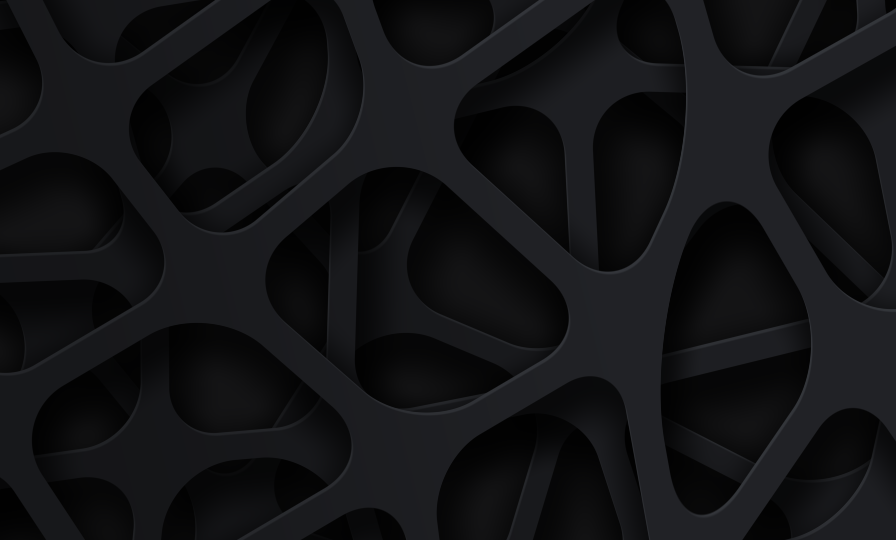
This background is drawn by a WebGL 1 fragment shader. Its source:

```glsl
precision highp float;
// Dark stacked lattices: each layer is a sheet pierced by rounded four-sided holes.
// The holes come from a jittered skewed grid; every sheet casts a soft shadow
// on those below and catches a thin light on the rims that face up and left.

uniform vec2 u_resolution;

#define LAYERS 3
#define BAR_HALF_WIDTH 0.030
#define JITTER 0.46
#define SHADOW_BLUR 0.085
#define SHADOW_STRENGTH 0.68
#define SHADOW_SHIFT vec2(0.012, -0.036)
#define RIM_SHIFT vec2(-0.0035, 0.0060)
#define FLOOR_COLOR vec3(0.077, 0.077, 0.082)
#define BAR_COLOR vec3(0.122, 0.126, 0.141)
#define RIM_COLOR vec3(0.190, 0.198, 0.216)
#define GRID_RIGHT vec2(0.37, 0.31)
#define GRID_UP vec2(-0.24, 0.39)

float hash(vec2 p) {
  return fract(sin(dot(p, vec2(127.1, 311.7))) * 43758.5453);
}

// Jittered grid corner in canvas units
vec2 corner(vec2 id, float seed) {
  vec2 key = id + seed * 17.0;
  vec2 offset = vec2(hash(key), hash(key + 53.7)) - 0.5;
  vec2 g = id + JITTER * offset;
  return g.x * GRID_RIGHT + g.y * GRID_UP;
}

// Squared intrusion of p into the fillet band along the edge a-b
float intrusion(vec2 p, vec2 a, vec2 b, float reach) {
  vec2 e = normalize(b - a);
  vec2 q = p - a;
  float inside = e.x * q.y - e.y * q.x;
  float g = max(reach - inside, 0.0);
  return g * g;
}

// Depth into the nearest hole: positive in holes, negative on the bars
float holeDepth(vec2 p, float layer) {
  float angle = layer < 0.5 ? -0.38 : (layer < 1.5 ? 0.46 : 0.0);
  float c = cos(angle), s = sin(angle);
  p = mat2(c, s, -s, c) * p + vec2(3.17, 1.43) * (layer + 1.0);

  vec2 a = GRID_RIGHT, b = GRID_UP;
  mat2 toGrid = mat2(b.y, -a.y, -b.x, a.x) / (a.x * b.y - a.y * b.x);
  vec2 home = floor(toGrid * p);
  float halfWidth = BAR_HALF_WIDTH * (0.76 + 0.12 * layer);
  float depth = -1.0;
  for (int j = -1; j <= 1; j++) {
    for (int i = -1; i <= 1; i++) {
      vec2 id = home + vec2(float(i), float(j));
      vec2 v00 = corner(id, layer);
      vec2 v10 = corner(id + vec2(1.0, 0.0), layer);
      vec2 v11 = corner(id + vec2(1.0, 1.0), layer);
      vec2 v01 = corner(id + vec2(0.0, 1.0), layer);
      float radius = mix(0.085, 0.125, hash(id + 9.3 * layer));
      float reach = radius + halfWidth;
      float sum = intrusion(p, v00, v10, reach) + intrusion(p, v10, v11, reach)
                + intrusion(p, v11, v01, reach) + intrusion(p, v01, v00, reach);
      depth = max(depth, radius - sqrt(sum));
    }
  }
  return depth;
}

void main() {
  vec2 p = gl_FragCoord.xy / u_resolution.y;
  vec2 uv = gl_FragCoord.xy / u_resolution;
  float pixel = 1.0 / u_resolution.y;

  // Light falls off towards the left and slightly towards the bottom
  float light = mix(0.74, 1.06, smoothstep(0.0, 0.75, uv.x + 0.15 * (uv.y - 0.5)));
  vec3 color = FLOOR_COLOR;

  for (int k = 0; k < LAYERS; k++) {
    float layer = float(k);
    float depth = holeDepth(p, layer);

    // Soft shadow on everything below this sheet
    float shadowDepth = holeDepth(p - SHADOW_SHIFT, layer);
    float shadow = 1.0 - smoothstep(-0.015, SHADOW_BLUR, shadowDepth);
    color *= 1.0 - SHADOW_STRENGTH * shadow;

    // Sheet surface with a lit rim
    float lift = light * (0.78 + 0.11 * layer);
    float rimDepth = holeDepth(p + RIM_SHIFT, layer);
    float rim = smoothstep(-0.5 * pixel, 0.5 * pixel + 0.002, rimDepth);
    vec3 sheet = mix(BAR_COLOR, RIM_COLOR, rim) * lift;
    float cover = 1.0 - smoothstep(-0.7 * pixel, 0.7 * pixel, depth);
    color = mix(color, sheet, cover);
  }

  gl_FragColor = vec4(color, 1.0);
}
```
